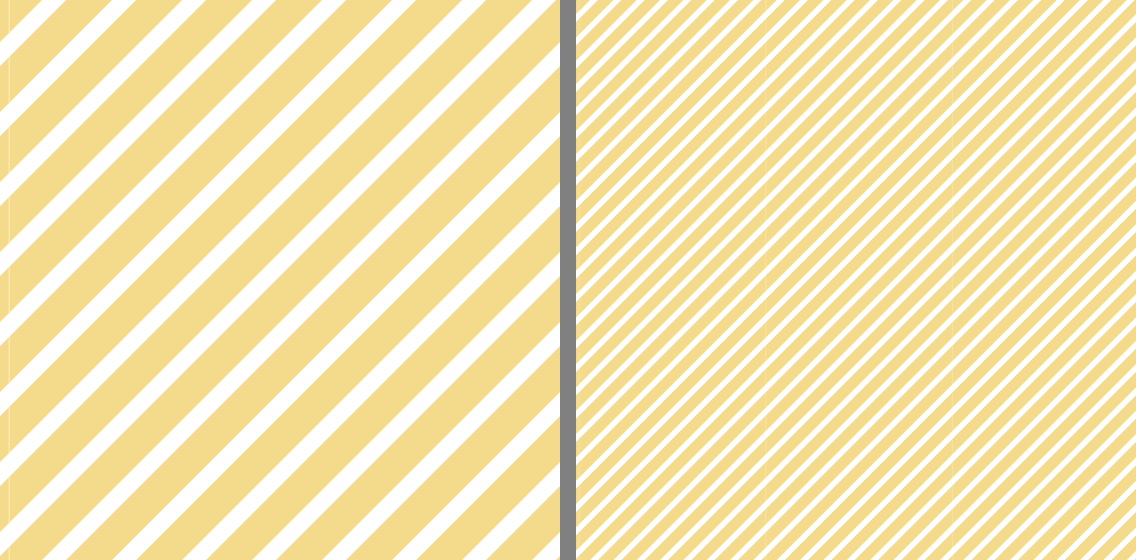
Left: one tile. Right: repeated 3 by 3.
Give the GLSL for this pattern, as a WebGL 1 fragment shader.

```glsl
precision highp float;
// Diagonal white stripes rising to the right on a butter yellow ground.
// A wrapped distance to the nearest stripe centre gives each band, and box
// coverage smooths the edges; one pale vertical hairline runs near the left.

uniform vec2 u_resolution;

const vec3 BUTTER = vec3(0.957, 0.859, 0.549);
const vec3 WHITE = vec3(1.0);

const float STRIPE_COUNT = 8.0;   // whole number, so the tile wraps
const float STRIPE_PHASE = 0.773; // stripe centre within one period
const float STRIPE_SHARE = 0.344; // white part of one period
const float HAIRLINE_X = 0.0163;
const float HAIRLINE_WIDTH = 0.0013;
const float HAIRLINE_OPACITY = 0.75;

// Signed distance, in periods, to the nearest whole number.
float wrappedDistance(float t) {
  return fract(t + 0.5) - 0.5;
}

// Share of a pixel-wide box that lies inside a band around zero.
float bandCoverage(float dist, float width, float pixel) {
  float right = min(dist + 0.5 * pixel, 0.5 * width);
  float left = max(dist - 0.5 * pixel, -0.5 * width);
  return clamp((right - left) / pixel, 0.0, 1.0);
}

// Evenly spaced 45 degree stripes, measured across their width.
float diagonalStripes(vec2 uv, float count, float phase, float share, float pixel) {
  float period = 0.5 * sqrt(2.0) / count;
  float dist = wrappedDistance((uv.x - uv.y) * count - phase) * period;
  return bandCoverage(dist, share * period, pixel);
}

// A single vertical line that wraps across the tile.
float verticalLine(vec2 uv, float x, float width, float pixel) {
  return bandCoverage(wrappedDistance(uv.x - x), width, pixel);
}

void main() {
  vec2 uv = gl_FragCoord.xy / u_resolution;
  float pixel = 1.0 / min(u_resolution.x, u_resolution.y);

  float stripes = diagonalStripes(uv, STRIPE_COUNT, STRIPE_PHASE, STRIPE_SHARE, pixel);
  float hairline = verticalLine(uv, HAIRLINE_X, HAIRLINE_WIDTH, pixel) * HAIRLINE_OPACITY;

  vec3 color = mix(BUTTER, WHITE, max(stripes, hairline));
  gl_FragColor = vec4(color, 1.0);
}
```
